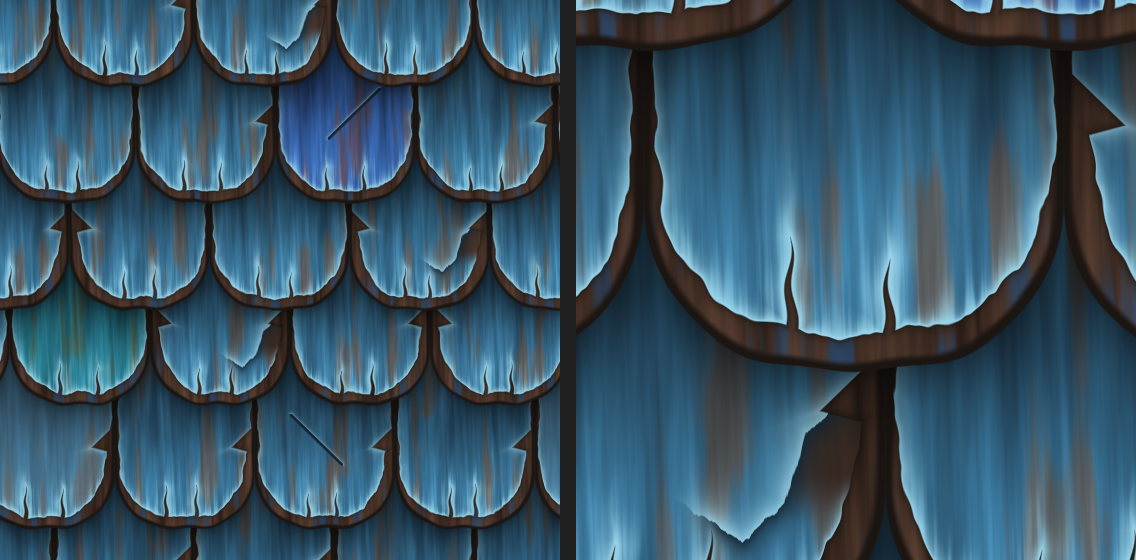
Left, the full canvas; right, a detail of the centre.
A Shadertoy shader for this texture:

```glsl
// Overlapping rows of worn blue wooden shingles with chipped, rust-brown rims.
#define COLS 4.0
#define ROWS 5
#define CORNER 0.40
#define RIM_SIDE 0.026
#define RIM_BOTTOM 0.085
#define DEEP vec3(0.14, 0.27, 0.36)
#define BLUE vec3(0.24, 0.49, 0.64)
#define PALE vec3(0.62, 0.85, 0.93)
#define RUST vec3(0.42, 0.31, 0.24)
#define WOOD vec3(0.27, 0.19, 0.15)
#define INK vec3(0.11, 0.085, 0.07)

// Wear flags of each shingle, rows from the top
const int NOTCH_R = 1, NOTCH_L = 2, BROKEN = 4, SCRATCH = 8, INDIGO = 16, TEAL = 32, FADED = 64;
const int wearOf[20] = int[20](1, 5, 0, 0,  0, 1, 24, 1,  2, 0, 7, 1,  32, 7, 1, 2,  1, 9, 1, 65);
const float rowBottom[ROWS] = float[ROWS](0.846, 0.638, 0.447, 0.277, 0.056);
const float rowShift[ROWS] = float[ROWS](0.385, -0.03, 0.495, 0.07, 0.82);
const vec2 breakLine[5] = vec2[5](vec2(-0.02, 0.38), vec2(0.16, 0.27), vec2(0.26, 0.36),
                                  vec2(0.31, 0.53), vec2(0.47, 0.66));

float hash(float n) { return fract(sin(n * 12.99 + 4.1) * 4375.85); }

// Layered warped sines, about -1 to 1
float grain(vec2 p) {
    float sum = 0.0, amp = 0.5;
    for (int i = 0; i < 4; i++) {
        sum += amp * sin(p.x + 1.7 * sin(p.y + 0.37 * p.x));
        p = p * vec2(1.93, 1.6) + vec2(3.1, 1.7);
        amp *= 0.6;
    }
    return sum;
}

// Signed distance to a segment, positive on its left
float segment(vec2 p, vec2 a, vec2 b) {
    vec2 q = p - a, e = b - a;
    float side = e.x * q.y - e.y * q.x;
    return length(q - e * clamp(dot(q, e) / dot(e, e), 0.0, 1.0)) * (side < 0.0 ? -1.0 : 1.0);
}

// U-shaped outline, open at the top
float outline(vec2 p) {
    vec2 q = vec2(abs(p.x) - 0.5 + CORNER, CORNER - p.y);
    return length(max(q, 0.0)) + min(max(q.x, q.y), 0.0) - CORNER;
}

// Pointed chip cut inward from the right side
float notch(vec2 p, float tip) {
    return 0.75 * (abs(p.y - 0.58 - 0.35 * (p.x - tip)) - 0.62 * (p.x - tip));
}

vec3 shingle(vec2 p, float d, int wear, float seed, float px) {
    vec2 g = p + seed * 17.0;
    float streak = grain(g * vec2(24.0, 2.3));
    float fine = grain(g * vec2(75.0, 5.0));
    float cloud = grain(g * vec2(5.0, 6.0));

    // Face edge: inset rim, chips and two cracks
    float low = 1.0 - smoothstep(0.1, 0.55, p.y);
    float edge = d + mix(RIM_SIDE, RIM_BOTTOM, low) + 0.012 * grain(g * vec2(17.0, 15.0));
    for (int s = 0; s < 2; s++) {
        if ((wear & (s == 0 ? NOTCH_R : NOTCH_L)) == 0) continue;
        vec2 m = vec2(s == 0 ? p.x : -p.x, p.y);
        edge += 0.045 * smoothstep(0.2, 0.45, m.x) * (1.0 - smoothstep(0.5, 0.68, p.y));
        edge = max(edge, -notch(m, 0.33 + 0.04 * seed));
    }
    for (int i = 0; i < 2; i++) {
        float at = -0.13 + 0.23 * float(i) + 0.06 * (hash(seed * 31.0 + float(i)) - 0.5);
        float reach = 0.24 + 0.08 * hash(seed * 57.0 + float(i));
        float crack = abs(p.x - at + 0.006 * sin(p.y * 40.0)) - 0.022 * (1.0 - p.y / reach);
        edge = max(edge, -crack - 0.3 * max(p.y - reach, 0.0));
    }

    // Painted face
    float lit = 1.0 - smoothstep(0.15, 0.9, p.y);
    vec3 face = mix(DEEP, BLUE, clamp(0.2 + 0.75 * lit + 0.3 * streak + 0.12 * cloud, 0.0, 1.2));
    float rusty = grain(g * vec2(19.0, 1.6) + 5.0) + 0.35 * cloud;
    rusty += 0.5 * exp(-14.0 * dot(p - vec2(0.24, 0.3), p - vec2(0.24, 0.3)));
    face = mix(face, RUST * (0.75 + 0.35 * lit), 0.62 * smoothstep(0.3, 1.0, rusty));
    face *= 1.0 + 0.1 * fine;
    if ((wear & INDIGO) != 0) face *= vec3(0.95, 0.86, 1.12);
    if ((wear & TEAL) != 0) face *= vec3(0.72, 1.08, 0.96);
    if ((wear & FADED) != 0) face = mix(face, vec3(0.37, 0.51, 0.60), 0.35);

    // Pale bristles along the face edge
    float spread = 0.017 + 0.035 * low * smoothstep(-0.5, 0.9, fine) + 0.008 * streak;
    float glow = exp(min(edge, 0.0) / max(spread, 0.008)) * (1.0 - 0.65 * smoothstep(0.3, 0.85, p.y));
    face = mix(face, PALE, clamp(glow * 1.05, 0.0, 0.92));

    // Broken flap above a recessed piece
    if ((wear & BROKEN) != 0) {
        float b = 9.0;
        for (int i = 0; i < 4; i++) {
            float s = segment(p, breakLine[i], breakLine[i + 1]);
            if (abs(s) < abs(b)) b = s;
        }
        b += 0.006 * fine;
        float span = smoothstep(-0.02, 0.12, p.x);
        float under = (1.0 - smoothstep(-px, px, b)) * span;
        float bare = smoothstep(0.3, 0.44, p.y) * smoothstep(0.2, 0.3, p.x);
        face = mix(face, WOOD * (1.0 + 0.2 * streak), under * bare);
        face = mix(face, DEEP * 0.65, under * exp(-abs(b) * 26.0));
        face = mix(face, PALE, (1.0 - under) * span * 0.9 * exp(-abs(b) * 32.0));
    }

    // Long tapering scratch with a lit lip
    if ((wear & SCRATCH) != 0) {
        vec2 m = vec2((wear & INDIGO) != 0 ? p.x : -p.x, p.y);
        float s = segment(m, vec2(-0.12, 0.46), vec2(0.24, 0.81));
        face = mix(face, PALE * 0.85, 0.75 * exp(-abs(s - 0.012) * 130.0));
        face = mix(face, DEEP * 0.6, 1.0 - smoothstep(0.005, 0.005 + 1.5 * px, abs(s)));
    }

    // Brown rim with blue flecks and inked borders
    vec3 rim = WOOD * (1.0 + 0.3 * streak + 0.15 * fine);
    rim = mix(rim, vec3(0.15, 0.29, 0.45), 0.75 * low * smoothstep(0.1, 0.8, grain(g * vec2(21.0, 3.0) + 2.0)));
    rim = mix(rim, INK, 0.8 * exp(-abs(edge) * 90.0));
    rim = mix(rim, INK, smoothstep(-0.032, -0.012, d + 0.006 * cloud));
    return mix(face, rim, smoothstep(-px, px, edge));
}

void mainImage(out vec4 fragColor, in vec2 fragCoord) {
    vec2 uv = fragCoord / iResolution.xy;
    float px = COLS / iResolution.y;
    vec3 color = DEEP;

    // Lay rows from the bottom up, each shading the one beneath
    for (int j = ROWS; j >= -1; j--) {
        int row = (j + ROWS) % ROWS;
        float wrap = j < 0 ? 1.0 : (j >= ROWS ? -1.0 : 0.0);
        float u = uv.x * COLS - rowShift[row];
        int tile = row * 4 + (int(floor(u)) & 3);
        float y = (uv.y - rowBottom[row] - wrap) * COLS;
        if (y < -0.6 || y > 1.6) continue;
        vec2 p = vec2(fract(u) - 0.5, y);
        float seed = hash(float(tile));
        float d = outline(p) + 0.007 * sin(p.x * 23.0 + seed * 6.0) * cos(p.x * 3.14159);
        color *= 1.0 - 0.5 * exp(-max(d, 0.0) * 8.0);
        if (d < px) color = mix(shingle(p, d, wearOf[tile], seed, px), color, smoothstep(-px, px, d));
    }
    fragColor = vec4(color, 1.0);
}
```
